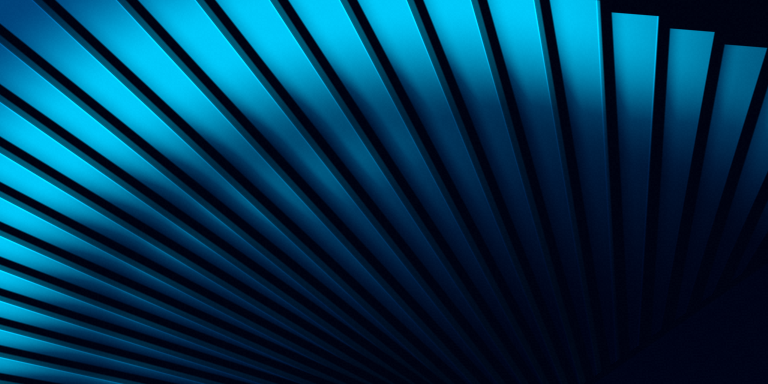
This background is drawn by a WebGL 2 fragment shader. Its source:

```glsl
#version 300 es
precision highp float;

#define PIVOT vec2(1.615, 1.042)
#define FIRST_BLADE -8
#define LAST_BLADE 20
#define GAP_HALF 0.0105
#define BEVEL_WIDTH 0.018
#define BEVEL_LIGHT 0.4
#define SHADOW_WIDTH 0.055
#define RIM_LIGHT 0.28
#define GRAIN 0.012

uniform vec2 u_resolution;
out vec4 fragColor;

const vec3 NIGHT = vec3(0.0, 0.014, 0.088);
const vec3 NAVY  = vec3(0.0, 0.09, 0.21);
const vec3 OCEAN = vec3(0.0, 0.21, 0.36);
const vec3 TEAL  = vec3(0.0, 0.52, 0.69);
const vec3 CYAN  = vec3(0.0, 0.79, 0.98);
const vec3 CORNER_BLUE = vec3(0.0, 0.24, 0.46);

float hash(vec2 p) {
    return fract(sin(dot(p, vec2(127.1, 311.7))) * 43758.5);
}

// Signed distance to the gap at the left of blade k; y runs down from the top
float gapDistance(vec2 p, float k) {
    float bend = (k - 5.0) / 3.5;
    float angle = 0.0506 + 0.1108 * k - 0.002 * k * k + 0.025 * exp(-bend * bend);
    float m = k - 9.0;
    vec2 topAnchor = vec2(1.576 - k * (0.1578 + k * (0.00052 + 0.0003 * k)), 0.0);
    vec2 leftAnchor = vec2(0.0, 0.076 + m * (0.168 - m * (0.012 - 0.0005 * m)));
    vec2 anchor = k < 8.5 ? topAnchor : leftAnchor;
    return dot(p - anchor, vec2(cos(angle), -sin(angle)));
}

vec3 lightRamp(float t) {
    vec3 c = mix(NIGHT, NAVY, clamp(t / 0.25, 0.0, 1.0));
    c = mix(c, OCEAN, clamp((t - 0.25) / 0.25, 0.0, 1.0));
    c = mix(c, TEAL, clamp((t - 0.5) / 0.25, 0.0, 1.0));
    return mix(c, CYAN, clamp((t - 0.75) / 0.25, 0.0, 1.0));
}

// Curved cyan band over a dim body, fading toward the pivot
vec3 glow(vec2 p, float shade) {
    vec2 q = p - PIVOT;
    float r = length(q);
    float a = atan(-q.x, -q.y);
    float offset = r - (0.98 + 0.29 * a + 0.2 * a * a);
    offset += 0.19 * smoothstep(1.25, 1.57, a);
    float body = 0.49 * smoothstep(0.18, 0.98, r);
    float haze = (offset + 0.43) / 0.15;
    body += 0.12 * exp(-haze * haze) * smoothstep(0.3, 0.9, a);
    body *= smoothstep(-0.9, 0.1, a);
    float band = smoothstep(-0.36, -0.01, offset);
    band *= mix(0.5, 1.0, smoothstep(-0.4, 0.25, a));
    band *= 1.0 - 0.25 * smoothstep(1.35, 1.57, a);
    float light = mix(body * shade, 1.0, band * mix(shade, 1.0, 0.7));
    float outer = smoothstep(0.08, 0.42, offset);
    return mix(lightRamp(light), CORNER_BLUE, outer * 0.95);
}

void main() {
    vec2 p = gl_FragCoord.xy / u_resolution.y;
    p.y = 1.0 - p.y;
    float aa = 0.8 / u_resolution.y;

    // Find the blade and its distances to both neighbouring gaps
    float leftGap = 1.0;
    float rightGap = 1.0;
    float blade = float(LAST_BLADE);
    for (int i = FIRST_BLADE; i <= LAST_BLADE; i++) {
        float d = gapDistance(p, float(i));
        if (d > 0.0) {
            leftGap = d;
            blade = float(i);
            break;
        }
        rightGap = -d;
    }

    // Face shading grows out of the soft shadow beside the left gap
    float slim = mix(1.0, 0.75, smoothstep(8.0, 18.0, blade));
    float shade = mix(0.3, 1.0, smoothstep(0.0, SHADOW_WIDTH * slim, leftGap));
    vec3 color = glow(p, shade);

    // Dim bevel with a faint lit rim; it vanishes on the rightmost blades
    float gapHalf = GAP_HALF * slim * mix(1.4, 1.0, smoothstep(-1.0, 3.0, blade));
    float turned = smoothstep(-1.0, 3.0, blade);
    float bevelEnd = gapHalf + BEVEL_WIDTH * slim * turned;
    float bevel = 1.0 - smoothstep(bevelEnd - aa, bevelEnd + aa, rightGap);
    color = mix(color, color * BEVEL_LIGHT + NAVY * 0.25, bevel * turned);
    float rim = 1.0 - smoothstep(0.0, 0.005, abs(rightGap - bevelEnd));
    color += color * rim * RIM_LIGHT;

    // Black gaps between blades
    float gap = 1.0 - smoothstep(gapHalf - aa, gapHalf + 2.0 * aa, min(leftGap, rightGap));
    color = mix(color, NIGHT * 0.75, gap);

    // Stepped blade tops at the right
    float topEdge = 0.031 - 0.0417 * blade + 0.08 * leftGap;
    color = mix(NIGHT * 0.75, color, smoothstep(topEdge - aa, topEdge + aa, p.y));

    color += (hash(floor(p * 256.0)) - 0.5) * GRAIN;
    fragColor = vec4(clamp(color, 0.0, 1.0), 1.0);
}
```
